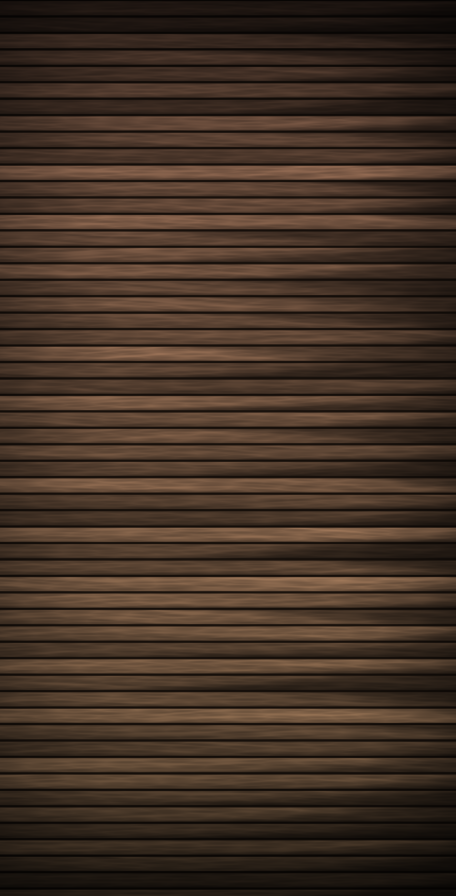
Give the GLSL for this texture, as a Shadertoy shader.

```glsl
// Dark horizontal wooden slats, stacked from the top edge of the canvas down.
// Each slat gets its own tone, wavy grain from layered sines, cellular flecks
// and a slanted shade; dark seams and a soft vignette finish the wall.

const float SLATS = 54.45;          // slats down the canvas
const float SEAM_HALF_WIDTH = 0.07; // in slat heights
const vec3 WOOD_TOP = vec3(0.375, 0.268, 0.212);
const vec3 WOOD_BOTTOM = vec3(0.365, 0.283, 0.204);
const vec3 SEAM_COLOR = vec3(0.065, 0.043, 0.028);

// Tones that recur every eleven slats
const float TONES[11] = float[11](
    0.88, 0.84, 1.20, 1.07, 0.98, 1.03, 0.82, 1.12, 0.89, 0.82, 1.26);

float hash(vec2 p) {
    vec3 q = fract(vec3(p.xyx) * 0.1031);
    q += dot(q, q.yzx + 33.33);
    return fract((q.x + q.y) * q.z);
}

// Distance to the nearest scattered cell point
float cellular(vec2 p) {
    vec2 cell = floor(p);
    float nearest = 2.0;
    for (int j = -1; j <= 1; j++) {
        for (int i = -1; i <= 1; i++) {
            vec2 c = cell + vec2(i, j);
            vec2 point = c + vec2(hash(c), hash(c + 57.3));
            nearest = min(nearest, distance(p, point));
        }
    }
    return nearest;
}

// Gently bent growth lines, -1 to 1; fades lines finer than a pixel
float grain(float x, float y, float seed, float pixel) {
    float bend = 0.22 * sin(x * 4.0 + seed * 40.0) + 0.10 * sin(x * 11.0 + seed * 91.0);
    float sum = 0.0;
    float frequency = 9.0;
    float weight = 0.5;
    for (int i = 0; i < 4; i++) {
        float visible = 1.0 - smoothstep(1.5, 4.5, frequency * pixel);
        sum += weight * visible * sin((y + bend) * frequency + seed * 70.0
             + 1.3 * sin(x * (5.0 + frequency * 0.3) + seed * 23.0));
        frequency *= 1.9;
        weight *= 0.72;
    }
    return sum;
}

// Dark heartwood that widens towards the right end of a slat
float slantedShade(float x, float y, float seed) {
    float start = mix(0.35, 0.9, seed);
    float height = mix(y, 1.0 - y, step(0.72, fract(seed * 7.0)));
    float edge = (x - start) * mix(1.2, 3.0, fract(seed * 13.0)) + height - 0.8;
    return smoothstep(-0.3, 0.45, edge);
}

float slatTone(float row) {
    float recurring = TONES[int(mod(row, 11.0))];
    return recurring + 0.18 * (hash(vec2(row, 4.0)) - 0.5);
}

// Thin seam at both slat edges, 1 on the line
float seamMask(float y, float pixel) {
    float gap = min(y, 1.0 - y);
    float blur = max(pixel * 0.6, 0.05);
    return 1.0 - smoothstep(SEAM_HALF_WIDTH - blur, SEAM_HALF_WIDTH + blur, gap);
}

// Darkens the top and bottom strongly, the sides softly
float vignette(vec2 uv) {
    float ends = smoothstep(-0.07, 0.23, min(uv.y, 1.0 - uv.y));
    float sides = smoothstep(-0.30, 0.30, min(uv.x, 1.0 - uv.x));
    return mix(0.20, 1.0, ends) * mix(0.42, 1.04, sides);
}

vec3 slatColor(vec2 uv, float row, float y, float pixel) {
    float seed = hash(vec2(row, 17.0));
    vec3 wood = mix(WOOD_BOTTOM, WOOD_TOP, uv.y) * slatTone(row);

    // Fibres and flecks
    float fleck = cellular(vec2(uv.x * 14.0 + seed * 50.0, (row + y) * 5.0));
    wood *= 1.0 + 0.10 * grain(uv.x, y, seed, pixel);
    wood *= 0.93 + 0.14 * smoothstep(0.1, 0.8, fleck);

    // Broad tone drift along the slat, then the slanted dark end
    wood *= 1.0 + 0.07 * sin(uv.x * 5.0 + seed * 60.0);
    wood *= 1.0 - 0.40 * slantedShade(uv.x, y, hash(vec2(row, 31.0)));

    // Lit upper edge falling into a shaded lower edge
    wood *= 1.10 - 0.10 * y - 0.22 * smoothstep(0.65, 1.0, y);
    return wood;
}

void mainImage(out vec4 fragColor, in vec2 fragCoord) {
    vec2 uv = fragCoord / iResolution.xy;
    float pixel = SLATS / iResolution.y;
    float depth = (1.0 - uv.y) * SLATS;
    float row = floor(depth);
    float y = fract(depth);

    vec3 color = slatColor(uv, row, y, pixel);
    color = mix(color, SEAM_COLOR, 0.92 * seamMask(y, pixel));
    fragColor = vec4(color * vignette(uv), 1.0);
}
```
